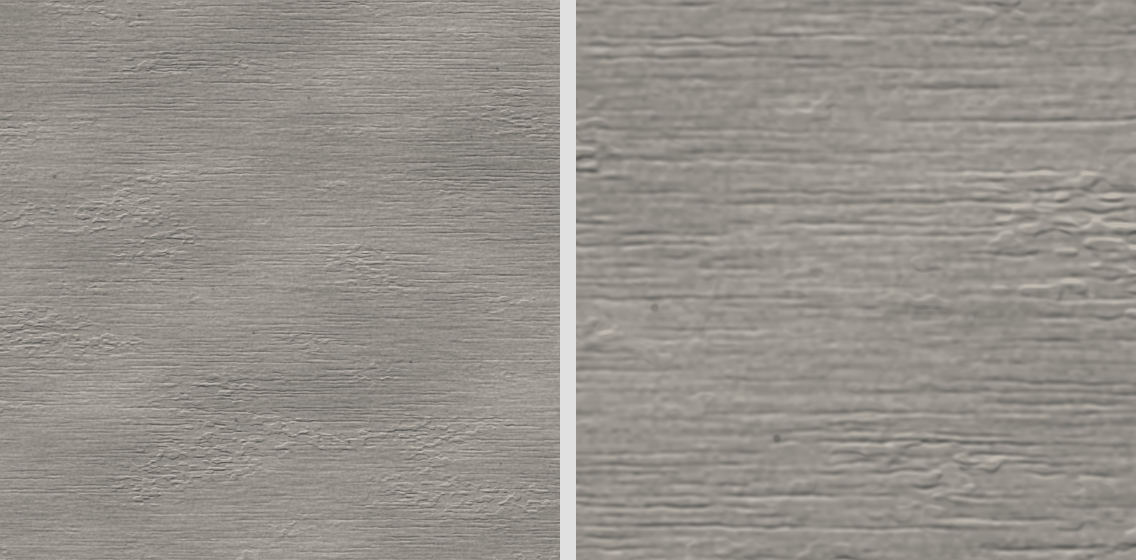
Left, the full canvas; right, a detail of the centre.
Reproduce this texture procedurally as a Shadertoy shader.

```glsl
// Brushed grey concrete: thin scored lines, crumbled patches and a few tiny pits.
// Each scored row is a dark line with a lit lip; ragged chips form a height field
// lit from above, all laid over soft mottling, cellular pits and fine grain.

const vec3  DARK  = vec3(0.490, 0.479, 0.457);
const vec3  LIGHT = vec3(0.660, 0.642, 0.611);
const float MID_TONE     = 0.54;                // mean position between DARK and LIGHT
const float SCORE_ROWS   = 160.0;               // scored lines per canvas height
const float SCORE_WIDTH  = 0.22;                // in rows
const float SCORE_DARK   = 0.66;
const float SCORE_LIT    = 0.52;
const vec2  BROAD_GROOVE = vec2(10.0, 150.0);   // features per canvas, along and across
const vec2  FINE_GROOVE  = vec2(34.0, 250.0);
const vec2  BROAD_CHIP   = vec2(40.0, 135.0);
const vec2  FINE_CHIP    = vec2(125.0, 220.0);
const vec2  PATCH_SCALE  = vec2(6.0, 18.0);
const vec2  GRAIN_SCALE  = vec2(260.0, 310.0);
const vec2  LIGHT_STEP   = vec2(-0.0009, 0.0022);
const float RELIEF_GAIN  = 1.05;
const float MOTTLE_GAIN  = 0.76;
const float BAND_GAIN    = 0.16;
const float GRAIN_GAIN   = 0.38;
const float PIT_SCALE    = 15.0;
const float PIT_SHARE    = 0.07;
const float PIT_DEPTH    = 0.75;

float hash(vec2 p) {
    vec3 q = fract(p.xyx * vec3(0.1031, 0.1030, 0.0973));
    q += dot(q, q.yzx + 33.33);
    return fract((q.x + q.y) * q.z);
}

// Smooth noise along one row; every row is shifted so that ends do not line up.
float rowNoise(float x, float row) {
    x += 41.0 * hash(vec2(row, 7.0));
    float i = floor(x);
    return mix(hash(vec2(i, row)), hash(vec2(i + 1.0, row)), smoothstep(0.0, 1.0, x - i));
}

float streak(vec2 p) {
    float row = floor(p.y);
    return mix(rowNoise(p.x, row), rowNoise(p.x, row + 1.0), smoothstep(0.0, 1.0, p.y - row));
}

float layered(vec2 p) {
    float sum = 0.0, weight = 0.5;
    for (int i = 0; i < 4; i++) {
        sum += weight * streak(p);
        p = mat2(0.96, 0.28, -0.28, 0.96) * p * 2.03 + 17.3;
        weight *= 0.5;
    }
    return sum / 0.9375;
}

// Cellular noise: distance to the nearest point, and that point's random value.
vec2 cellular(vec2 p) {
    vec2 cell = floor(p), nearest = vec2(9.0, 0.0);
    for (int y = -1; y <= 1; y++)
    for (int x = -1; x <= 1; x++) {
        vec2 c = cell + vec2(x, y);
        float d = distance(p, c + vec2(hash(c), hash(c + 53.7)));
        if (d < nearest.x) nearest = vec2(d, hash(c + 91.1));
    }
    return nearest;
}

float bump(float d) { return exp(-d * d / (SCORE_WIDTH * SCORE_WIDTH)); }

// Broken scored lines: shadow along the upper wall, light on the lower lip.
// Rough ground makes them more ragged and breaks them into short pieces.
float scoredLines(vec2 p, float rough) {
    float y = p.y * SCORE_ROWS, tone = 0.0;
    for (int i = -1; i <= 1; i++) {
        float row = floor(y) + float(i);
        float wander = 0.4 * rowNoise(p.x * 9.0, row + 300.0);
        wander += (0.25 + 0.35 * rough) * rowNoise(p.x * 95.0, row + 900.0);
        float d = y - row - 0.15 - wander;
        float presence = mix(rowNoise(p.x * 11.0, row), rowNoise(p.x * 62.0, row + 600.0), 0.36 + 0.24 * rough);
        presence = smoothstep(0.34, 0.80, presence);
        tone += presence * (SCORE_LIT * bump(d + 0.42) - SCORE_DARK * bump(d));
    }
    return tone;
}

// Faint grooves everywhere, ragged raised chips where the surface is rough.
float surfaceHeight(vec2 p, float rough) {
    float grooves = 0.42 * streak(p * BROAD_GROOVE) + 0.52 * streak(p * FINE_GROOVE);
    float ragged = 0.55 * streak(p * BROAD_CHIP) + 0.45 * streak(p * FINE_CHIP + 19.0);
    float chips = smoothstep(0.46, 0.70, ragged);
    return grooves + chips * (0.22 + 0.85 * rough);
}

void mainImage(out vec4 fragColor, in vec2 fragCoord) {
    vec2 uv = fragCoord / iResolution.y;

    // Slight waver of the brush strokes
    vec2 p = uv + 3.0;
    p.y += 0.0008 * sin(5.0 * uv.x + 9.0 * uv.y) + 0.0003 * sin(17.0 * uv.x - 23.0 * uv.y);

    // Relief lit from above
    float rough = smoothstep(0.46, 0.78, layered(p * PATCH_SCALE + 11.0));
    float relief = surfaceHeight(p, rough) - surfaceHeight(p + LIGHT_STEP, rough);
    float tone = MID_TONE + RELIEF_GAIN * relief;

    // Scored lines, stronger in some zones than in others
    float zone = smoothstep(0.25, 0.75, layered(p * vec2(4.0, 13.0) + 61.0));
    tone += (0.40 + 0.80 * zone) * scoredLines(p, rough);

    // Stains and faint bands
    tone += MOTTLE_GAIN * (layered(p * vec2(4.0, 7.0) + 29.0) - 0.5);
    tone += BAND_GAIN * (streak(p * vec2(6.0, 60.0) + 5.0) - 0.5);
    tone += 0.10 * rough;

    // Fine grain
    tone += GRAIN_GAIN * (streak(p * GRAIN_SCALE) - 0.5);

    // Sparse pits
    vec2 pit = cellular(p * PIT_SCALE);
    float radius = mix(0.025, 0.07, fract(pit.y * 137.0));
    float pitMask = 1.0 - smoothstep(0.4 * radius, 1.3 * radius, pit.x);
    tone -= PIT_DEPTH * pitMask * step(pit.y, PIT_SHARE);

    fragColor = vec4(mix(DARK, LIGHT, clamp(tone, -0.8, 1.5)), 1.0);
}
```
